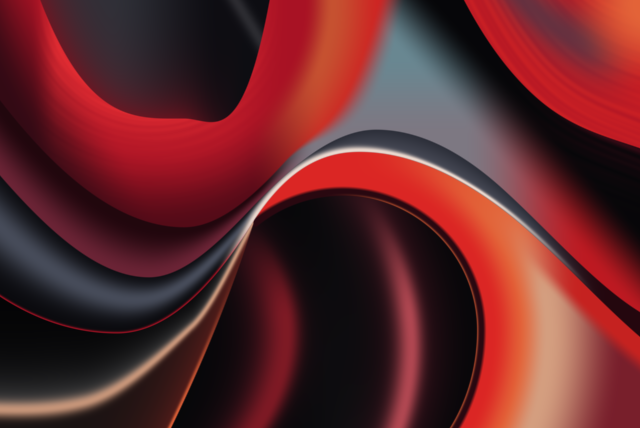
Reproduce this background procedurally as a WebGL 1 fragment shader.

```glsl
precision highp float;
uniform vec2 u_resolution;

const vec3 INK = vec3(.025, .025, .035);
const vec3 MAROON = vec3(.2, .04, .08);
const vec3 CRIMSON = vec3(.66, .07, .14);
const vec3 SCARLET = vec3(.86, .15, .14);
const vec3 ORANGE = vec3(.89, .39, .22);
const vec3 SAND = vec3(.83, .62, .5);

float ramp(float a, float b, float x) {
  float t = clamp((x - a) / (b - a), 0., 1.);
  return t * t * (3. - 2. * t);
}
float cover(float d, float soft) { return ramp(-soft, soft, d); }
float glow(float d, float w) { return exp(-d * d / (w * w)); }

vec2 gradient(vec2 cell) {
  float a = 6.2832 * fract(sin(dot(cell, vec2(127.1, 311.7))) * 4375.5);
  return vec2(cos(a), sin(a));
}
float noise(vec2 p) {
  vec2 i = floor(p), f = p - i, u = f * f * (3. - 2. * f), e = vec2(1, 0);
  float low = mix(dot(gradient(i), f), dot(gradient(i + e), f - e), u.x);
  float high = mix(dot(gradient(i + e.yx), f - e.yx), dot(gradient(i + 1.), f - 1.), u.x);
  return mix(low, high, u.y);
}

// Knots are (x, height, slope); results are (height, slope)
vec2 bend(float x, vec3 a, vec3 b) {
  float h = b.x - a.x, cx = clamp(x, a.x, b.x), t = (cx - a.x) / h, r = 1. - t;
  float y = mix(a.y, b.y, t * t * (3. - 2. * t)) + h * t * r * (a.z * r - b.z * t);
  float s = 6. * t * r * (b.y - a.y) / h + a.z * r * (1. - 3. * t) + b.z * t * (3. * t - 2.);
  return vec2(y + s * (x - cx), s);
}
vec2 path(float x, vec3 a, vec3 b, vec3 c) {
  return x < b.x ? bend(x, a, b) : bend(x, b, c);
}
vec2 path(float x, vec3 a, vec3 b, vec3 c, vec3 d) {
  return x < c.x ? path(x, a, b, c) : bend(x, c, d);
}
float above(vec2 p, vec2 edge) { return (p.y - edge.x) / sqrt(1. + edge.y * edge.y); }

vec3 backdrop(vec2 p, float ringGap, float tubeGap) {
  float d = (p.y - .961 + 1.11 * (p.x - .996)) / 1.5;
  vec3 sky = mix(vec3(.49, .47, .51), vec3(.41, .53, .57), ramp(.68, .88, p.y));
  sky = mix(sky, vec3(.74, .1, .13), ramp(1.08, 1.38, p.x));
  sky = mix(sky, INK, ramp(-.1, .04, d));
  float v = ringGap / max(ringGap + tubeGap, .001);
  vec3 under = mix(MAROON * .65, vec3(.42, .14, .21), ramp(.1, 1., v));
  return mix(under, sky, ramp(.6, .74, p.x));
}

vec3 cornerRing(vec2 p, float h, float streak) {
  vec3 c = mix(CRIMSON, SCARLET, .5 + .5 * streak);
  c = mix(c, vec3(.36, .2, .26), .9 * glow(h - .2, .07) * ramp(1.5, 1.36, p.x));
  return mix(c, ORANGE, ramp(.21, .03, length(p - vec2(1.52, .99))));
}

vec3 leftRing(vec2 p, float r, float streak) {
  vec3 c = mix(CRIMSON, vec3(.32, .04, .09), ramp(.34, .53, r));
  c = mix(c, MAROON, ramp(.22, 0., p.x + .5 * (p.y - .8)));
  float lip = exp(-max(r - .275, 0.) * 16.) * ramp(.07, .14, p.x) * ramp(.68, .5, p.x);
  c = mix(c, vec3(.9, .18, .2), lip * (.78 + .3 * streak));
  float flare = ramp(.34, .41, r) * ramp(.58, .76, p.x);
  return mix(c, mix(ORANGE * .9, SCARLET, ramp(.4, .53, r)), .9 * flare);
}

vec3 ringHollow(vec2 p, float h) {
  vec3 c = mix(vec3(.18, .19, .22), INK * 2., ramp(.25, .52, p.x));
  c += .12 * glow(p.x + .62 * p.y - 1.17, .02);
  return mix(c, vec3(.46, .07, .12), .8 * exp(-max(h, 0.) * 15.) * ramp(.58, .4, p.x));
}

vec3 archBody(vec2 p, float r, float depth) {
  float side = ramp(.82, 1.17, p.x);
  vec3 c = mix(SCARLET, ORANGE, side * ramp(.35, .43, r));
  c = mix(c, SAND, side * ramp(.41, .48, r) * ramp(.55, .3, p.y));
  c = mix(c, vec3(.47, .12, .17), ramp(.48, .66, r));
  c = mix(c, SCARLET * .9, ramp(.07, .03, depth) * ramp(1.2, 1.36, p.x));
  c = mix(c, MAROON * .8, ramp(.338, .328, r));
  return mix(c, ORANGE * .8, .7 * glow(r - .316, .003) * ramp(.75, .95, p.x));
}

vec3 archHollow(vec2 p) {
  float a = p.x - .672 + 1.4 * pow(abs(p.y - .22), 2.);
  float b = p.x - .962 + .85 * pow(abs(p.y - .19), 2.);
  vec3 c = INK + .025 * glow(p.x - .8, .1) * (1. - p.y);
  c += vec3(.38, .055, .075) * glow(a, a < 0. ? .06 : .03) * ramp(.5, .25, p.y);
  c += vec3(.52, .22, .23) * glow(b, b < 0. ? .035 : .026) * ramp(.58, .25, p.y);
  return c + vec3(.14, .03, .05) * (.7 * glow(a + .04, .09) + glow(b, .085));
}

vec3 flap(vec2 p, float d, float inset) {
  float w = mix(1., .22, ramp(.1, .56, p.x));
  vec3 low = mix(vec3(.09, .07, .07), vec3(.33, .11, .1), exp(-inset * 14.));
  vec3 high = INK * .5 + .34 * exp(-max(d, 0.) / (.055 * w));
  vec3 c = mix(low, high, cover(d, .012 * w));
  c = mix(c, SAND, .9 * glow(d, .017 * w + .002));
  return mix(c, ORANGE, .9 * glow(inset - .003, .005) * ramp(.4, 0., p.y));
}

vec3 tube(float x, float t, float d) {
  float right = ramp(.5, .8, x);
  vec3 c = INK * 1.4 + vec3(.24, .26, .3) * glow(t - .43, .27);
  c = mix(c, mix(vec3(.17, .18, .22), vec3(.3, .31, .36), t), right);
  c = mix(c, MAROON * .7, ramp(1.22, 1.42, x));
  c = mix(c, CRIMSON, glow(d, .004) * (1. - right));
  float line = glow(d - .004, mix(.009, .005, ramp(.8, 1.1, x)));
  return mix(c, vec3(.92, .85, .81), line * ramp(.5, .6, x) * ramp(1.4, 1.12, x));
}

void main() {
  vec2 p = gl_FragCoord.xy / u_resolution.y;
  float px = 1. / u_resolution.y, x = p.x;

  // Contours
  vec3 k = vec3(.586, .512, 1.05), m = vec3(.586, .473, 1.6);
  vec2 top = x < k.x ? path(x, vec3(0, .59, -1.15), vec3(.348, .352, 0), k)
    : path(x, k, vec3(.879, .697, 0), vec3(1.172, .561, -.9), vec3(1.5, .268, -.6));
  vec2 base = x < m.x ? path(x, vec3(0, .307, -.65), vec3(.273, .221, 0), m)
    : path(x, m, vec3(.84, .645, 0), vec3(1.172, .512, -.75), vec3(1.5, .209, -.85));
  vec2 rim = path(x, vec3(0, .766, -1.3), vec3(.43, .469, 0), vec3(.664, .62, 1.1), vec3(.914, 1, 4));
  vec2 lip = path(x, vec3(.094, 1, -2.6), vec3(.43, .723, 0), vec3(.63, 1, 5.4));
  vec2 corner = path(x, vec3(1.084, 1, -1.9), vec3(1.25, .775, -.9), vec3(1.5, .652, -.35));
  vec2 ridge = path(x, vec3(0, .043, -.02), vec3(.195, .059, .25), vec3(.449, .238, .95), vec3(.586, .469, 1.9));
  float topD = above(p, top), baseD = above(p, base), rimD = above(p, rim);
  float lipD = above(p, lip), cornerD = above(p, corner);

  // Rings
  vec3 col = backdrop(p, max(-rimD, 0.), max(topD, 0.));
  float streak = noise(vec2(cornerD * 75. + 4. * x, x * 2.));
  col = mix(col, MAROON, (.6 + streak) * exp(-abs(cornerD) * 22.) * ramp(1.15, 1.45, x));
  col = mix(col, cornerRing(p, p.y - corner.x, streak), cover(cornerD, px));
  float r = length(p - vec2(.37, 1));
  streak = noise(vec2(r * 110. + 5. * x, x * 3.));
  col = mix(col, leftRing(p, r, streak), cover(rimD, mix(px, .035, ramp(.65, .88, x))));
  col = mix(col, ringHollow(p, lipD), cover(lipD, px));

  // Arch and flap
  vec2 q = p - vec2(.8, .2285);
  r = length(vec2(max(q.x, -.2), q.y < 0. ? q.y * .83 : q.y));
  vec3 low = mix(archHollow(p), archBody(p, r, -baseD), cover(r - .314, px));
  float rise = clamp(p.y / .477, 0., 1.);
  float inset = .93 * (mix(.4, .592, rise) + .04 * rise * (1. - rise) - x);
  low = mix(low, flap(p, above(p, ridge), max(inset, 0.)), cover(inset, px));

  // Tube
  float t = clamp((top.x - p.y) / max(top.x - base.x, .001), 0., 1.);
  col = mix(col, tube(x, t, baseD), cover(-topD, px));
  gl_FragColor = vec4(mix(col, low, cover(-baseD, px)), 1);
}
```
